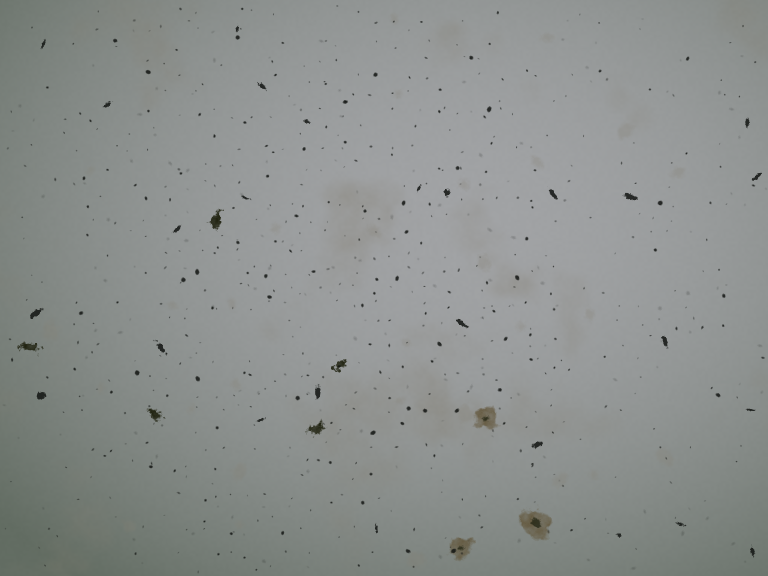
Write a WebGL 1 fragment shader that draws this texture.

```glsl
precision highp float;
// Dirty pale plate under a lens: a grey field that falls off to dull green
// at the edges, strewn with dust. Each kind of dust is a jittered cell grid
// whose chance of a grain fades with distance from a focus point.

uniform vec2 u_resolution;

#define FIELD_LIGHT vec3(0.630, 0.637, 0.645)
#define FIELD_DARK vec3(0.385, 0.425, 0.385)
#define LENS_CENTRE vec2(0.61, 0.62)
#define DUST_FOCUS vec2(0.58, 0.50)
#define DUST_COLOR vec3(0.07, 0.08, 0.07)
#define OLIVE_COLOR vec3(0.14, 0.15, 0.08)
#define STAIN_COLOR vec3(0.38, 0.33, 0.22)
#define SMUDGE_COLOR vec3(0.52, 0.50, 0.45)
#define EDGE_BLUR 0.0017
#define GRAIN 0.008

float hash(vec2 p) {
  vec3 q = fract(vec3(p.xyx) * 0.1031);
  q += dot(q, q.yzx + 33.33);
  return fract((q.x + q.y) * q.z);
}

float noise(vec2 p) {
  vec2 i = floor(p), f = fract(p);
  f = f * f * (3.0 - 2.0 * f);
  float low = mix(hash(i), hash(i + vec2(1.0, 0.0)), f.x);
  float high = mix(hash(i + vec2(0.0, 1.0)), hash(i + 1.0), f.x);
  return mix(low, high, f.y);
}

float fbm(vec2 p) {
  float sum = 0.0, gain = 0.5;
  for (int i = 0; i < 4; i++) {
    sum += gain * noise(p);
    p = p * 2.03 + 17.1;
    gain *= 0.5;
  }
  return sum;
}

// Coverage of one scattered grain per cell.
// radii: smallest and largest; spread: chance at the focus, then falloff;
// shape: greatest stretch, then raggedness of the outline.
float scatter(vec2 p, float cells, float seed, vec2 radii,
              vec2 focus, vec2 spread, vec2 shape, float blur) {
  vec2 cell = floor(p * cells);
  vec2 key = cell + seed * 19.7;
  vec2 jitter = vec2(hash(key + 3.1), hash(key + 7.7));
  vec2 centre = (cell + mix(vec2(0.16), vec2(0.84), jitter)) / cells;
  vec2 away = centre - focus;
  float chance = spread.x * exp(-spread.y * dot(away, away));
  float present = step(hash(key + 11.3), chance);

  float pick = hash(key + 15.9);
  float radius = mix(radii.x, radii.y, pick * pick);
  float angle = 6.2832 * hash(key + 21.5);
  float stretch = mix(1.0, shape.x, hash(key + 27.1));
  float c = cos(angle), s = sin(angle);
  vec2 q = mat2(c, -s, s, c) * (p - centre);
  q *= vec2(inversesqrt(stretch), sqrt(stretch));
  float bumps = fbm(p * 1.5 / radius + seed) - 0.46;
  float edge = length(q) - radius * (1.0 + shape.y * bumps);
  return present * (1.0 - smoothstep(-blur, blur, edge));
}

void main() {
  vec2 uv = gl_FragCoord.xy / u_resolution;
  vec2 p = gl_FragCoord.xy / u_resolution.y;
  float blur = max(EDGE_BLUR, 0.6 / u_resolution.y);

  // Lit field with lens falloff
  vec2 lens = uv - LENS_CENTRE;
  vec3 color = mix(FIELD_LIGHT, FIELD_DARK, min(dot(lens, lens) / 0.64, 1.0));

  // Faint smudges and pale round residues
  float smudge = smoothstep(0.55, 0.80, fbm(p * 6.0 + 4.3));
  smudge *= 0.4 + fbm(p * 38.0);
  float residue = scatter(p, 8.0, 2.0, vec2(0.006, 0.016), DUST_FOCUS,
                          vec2(0.45, 0.6), vec2(1.6, 1.2), 0.006);
  color = mix(color, SMUDGE_COLOR, 0.38 * smudge);
  color = mix(color, SMUDGE_COLOR, 0.26 * residue);

  // A few brown stains with darker cores, near the lower edge
  vec2 low = vec2(0.80, 0.08);
  float stain = scatter(p, 8.0, 5.0, vec2(0.018, 0.025), low,
                        vec2(0.55, 22.0), vec2(1.3, 1.2), 0.004);
  float core = scatter(p, 8.0, 5.0, vec2(0.004, 0.008), low,
                       vec2(0.55, 22.0), vec2(2.0, 1.5), 0.003);
  color = mix(color, STAIN_COLOR, stain * (0.35 + 0.65 * fbm(p * 90.0)));
  color = mix(color, OLIVE_COLOR, 0.8 * core);

  // Ragged olive clumps, mostly on the left
  float clump = scatter(p, 6.0, 8.0, vec2(0.010, 0.017), vec2(0.15, 0.38),
                        vec2(0.40, 6.0), vec2(2.2, 2.2), 0.003);
  color = mix(color, OLIVE_COLOR, clump * (0.65 + 0.5 * fbm(p * 110.0)));

  // Elongated flakes, round dots, fine dust and faint motes
  float flake = scatter(p, 8.0, 13.0, vec2(0.0035, 0.0078), DUST_FOCUS,
                        vec2(0.38, 0.4), vec2(3.8, 1.5), blur);
  float dots = scatter(p, 18.0, 17.0, vec2(0.0015, 0.0040), DUST_FOCUS,
                       vec2(0.55, 4.0), vec2(1.5, 0.4), blur);
  float dust = scatter(p, 33.0, 23.0, vec2(0.0008, 0.0021), DUST_FOCUS,
                       vec2(0.62, 2.4), vec2(1.9, 0.5), blur);
  float motes = scatter(p, 23.0, 31.0, vec2(0.0010, 0.0030), DUST_FOCUS,
                        vec2(0.30, 1.2), vec2(1.8, 0.8), 0.0025);
  float strength = 0.3 + 0.55 * hash(floor(p * 33.0) + 61.0);
  color = mix(color, DUST_COLOR, 0.18 * motes);
  color = mix(color, DUST_COLOR, 0.85 * flake);
  color = mix(color, DUST_COLOR, 0.85 * dots);
  color = mix(color, DUST_COLOR, strength * dust);

  // Soft sensor grain
  color += GRAIN * (noise(p * 190.0) - 0.5);
  gl_FragColor = vec4(color, 1.0);
}
```
